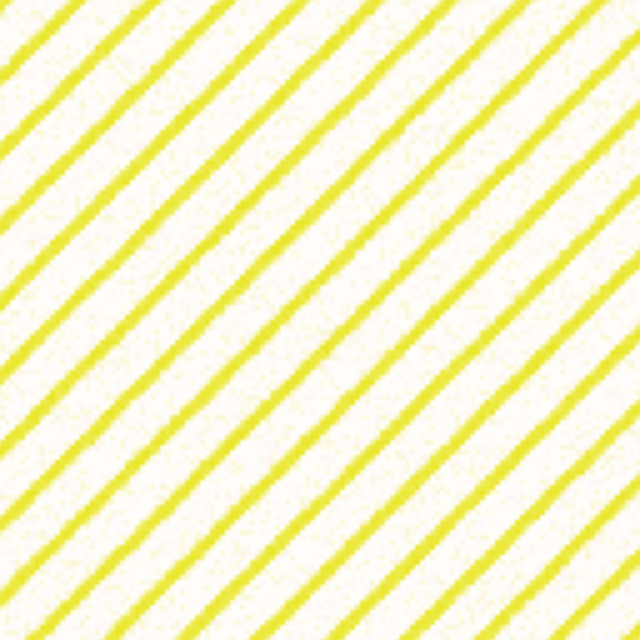
Give the GLSL for this pattern, as a WebGL 2 fragment shader.

```glsl
#version 300 es
precision highp float;

uniform vec2 u_resolution;
out vec4 fragColor;

#define STRIPES 8.596      // stripes along each side
#define PHASE 0.063        // stripe offset, in periods
#define HALF_WIDTH 0.122   // half a stripe, in periods
#define EDGE_SOFT 0.040    // half the edge ramp, in periods
#define WOBBLE 0.030       // slow drift of the edges
#define GRAIN 0.035        // per-cell raggedness of the edges
#define CELLS 128.0        // grain cells along each side
#define SPECKLE 0.17       // strength of the faint specks

const vec3 PAPER = vec3(0.996, 0.992, 0.982);
const vec3 YELLOW = vec3(0.912, 0.902, 0.150);
const vec3 BLUSH = vec3(1.000, 0.950, 0.945);

float hash(vec2 p) {
    vec3 q = fract(vec3(p.xyx) * 0.1031);
    q += dot(q, q.yzx + 33.33);
    return fract((q.x + q.y) * q.z);
}

float valueNoise(vec2 p) {
    vec2 i = floor(p);
    vec2 f = smoothstep(0.0, 1.0, p - i);
    float low = mix(hash(i), hash(i + vec2(1.0, 0.0)), f.x);
    float high = mix(hash(i + vec2(0.0, 1.0)), hash(i + 1.0), f.x);
    return mix(low, high, f.y);
}

// Ink coverage of the diagonal stripes at a point
float stripeInk(vec2 uv, float grain) {
    float along = (uv.x + 1.0 - uv.y) * STRIPES - PHASE;
    along += WOBBLE * (valueNoise(uv * 22.0 + 40.0) - 0.5);
    float dist = abs(fract(along + 0.5) - 0.5) + GRAIN * (grain - 0.5);
    return 1.0 - smoothstep(HALF_WIDTH - EDGE_SOFT, HALF_WIDTH + EDGE_SOFT, dist);
}

// Colour of one grain cell: speckled paper under a stripe
vec3 cellColor(vec2 cell) {
    vec2 uv = (cell + 0.5) / CELLS;
    float grain = hash(cell + 17.0);
    float yellowSpeck = smoothstep(0.72, 1.0, hash(cell + 231.0));
    float blushSpeck = smoothstep(0.70, 1.0, hash(cell + 519.0));
    vec3 ground = mix(PAPER, BLUSH, 0.6 * blushSpeck);
    ground = mix(ground, YELLOW, SPECKLE * yellowSpeck);
    vec3 ink = YELLOW + vec3(0.02, 0.02, 0.14) * hash(cell + 83.0);
    return mix(ground, ink, stripeInk(uv, grain));
}

void main() {
    vec2 uv = gl_FragCoord.xy / u_resolution;

    // Blend the four nearest cells smoothly
    vec2 grid = uv * CELLS - 0.5;
    vec2 cell = floor(grid);
    vec2 blend = smoothstep(0.0, 1.0, grid - cell);
    vec3 color = vec3(0.0);
    for (int y = 0; y < 2; y++) {
        for (int x = 0; x < 2; x++) {
            vec2 corner = vec2(x, y);
            vec2 weight = mix(1.0 - blend, blend, corner);
            color += weight.x * weight.y * cellColor(cell + corner);
        }
    }
    fragColor = vec4(color, 1.0);
}
```
